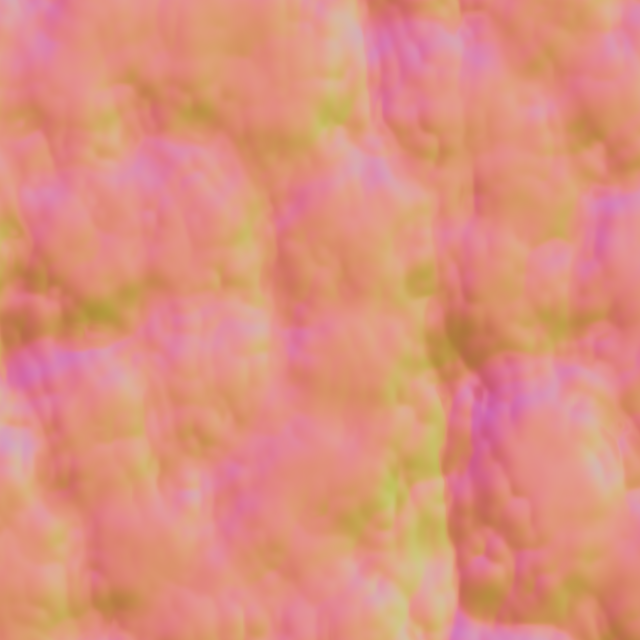
Write a WebGL 1 fragment shader that draws this texture.

```glsl
precision highp float;

uniform vec2 u_resolution;

#define FLAT_COLOUR vec3(0.888, 0.570, 0.494)
#define LUMP_CELLS vec2(5.6, 4.5)
#define KNOB_CELLS vec2(12.5, 10.5)
#define GRAIN_CELLS vec2(29.0, 23.0)
#define LUMP_SLOPE 0.25
#define KNOB_SLOPE 0.20
#define GRAIN_SLOPE 0.13
#define BROAD_SLOPE 0.022
#define TILT_GAIN vec2(0.78, 1.3)
#define TILT_LIMIT 8.0
#define OUTLINE_WARP 0.034

vec2 hash2(vec2 cell) {
  vec2 q = vec2(dot(cell, vec2(127.1, 311.7)), dot(cell, vec2(269.5, 183.3)));
  return fract(sin(q) * 43758.55);
}

// Slope of a field of cellular domes in staggered columns: the offset from
// the nearest centre, blended across the creases by the crispness. The
// squarish distance turns the creases upright or level.
vec2 domeSlope(vec2 p, float crispness) {
  vec2 slope = vec2(0.0);
  float total = 0.0;
  for (int x = -1; x <= 1; x++) {
    float column = floor(p.x) + float(x);
    float stagger = 0.5 * mod(column, 2.0);
    for (int y = -1; y <= 1; y++) {
      vec2 cell = vec2(column, floor(p.y - stagger) + float(y));
      vec2 offset = p - cell - vec2(0.0, stagger) - hash2(cell);
      vec2 squares = offset * offset;
      float weight = exp(-crispness * length(squares));
      slope += weight * offset;
      total += weight;
    }
  }
  return slope / total;
}

// Slow drift of the tilt over the whole canvas
vec2 broadSlope(vec2 p) {
  return sin(p * vec2(7.0, 5.0) + 3.0 * sin(p.yx * vec2(5.0, 6.0) + vec2(1.2, 4.1)));
}

void main() {
  vec2 uv = gl_FragCoord.xy / u_resolution;

  // Three scales of domes; the smaller ones ruffle the outlines of the larger
  vec2 grain = domeSlope(uv * GRAIN_CELLS + 51.0, 5.0);
  vec2 knob = domeSlope(uv * KNOB_CELLS + 0.3 * grain + 17.0, 8.0);
  vec2 warped = uv + OUTLINE_WARP * (knob + 0.4 * grain);
  vec2 lump = domeSlope(warped * LUMP_CELLS + 32.0, 13.0);

  // Lumps are smoother on top and rougher towards their rims
  float steepness = length(lump);
  float rim = smoothstep(0.12, 0.55, steepness);
  vec2 tilt = LUMP_SLOPE * lump * (0.7 + 0.5 * steepness);
  tilt += KNOB_SLOPE * knob * mix(0.4, 1.0, rim);
  tilt += GRAIN_SLOPE * grain * mix(0.2, 1.0, rim);
  tilt += BROAD_SLOPE * broadSlope(uv);
  tilt *= TILT_GAIN;
  tilt /= sqrt(1.0 + TILT_LIMIT * dot(tilt, tilt));

  // Sideways tilt goes to green, upward tilt to blue, and steepness dims red
  float redShift = 0.25 * tilt.y - 1.8 * dot(tilt, tilt);
  vec3 colour = FLAT_COLOUR + vec3(redShift, tilt);
  gl_FragColor = vec4(clamp(colour, 0.0, 1.0), 1.0);
}
```
